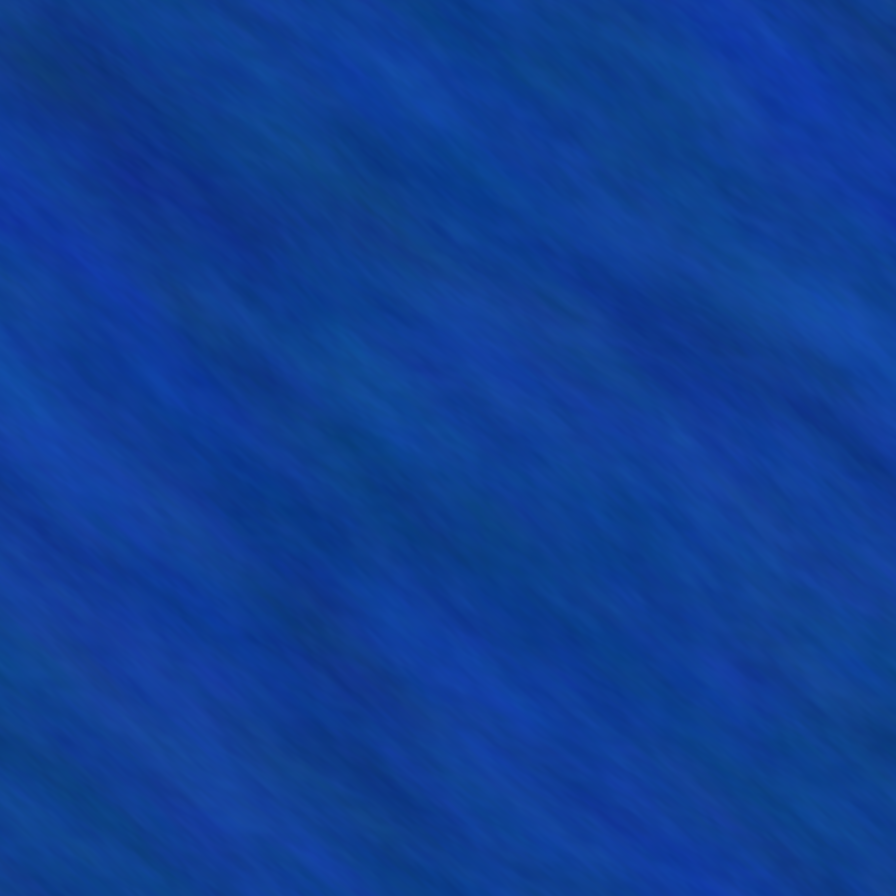
A three.js fragment shader for this texture:

```glsl
// Deep blue brushed cloth: soft diagonal streaks with drifting teal and indigo tints, tiling.
#define BASE_COLOR vec3(0.060, 0.243, 0.588)
#define LIGHT_SHIFT vec3(0.014, 0.028, 0.058)
#define TEAL_SHIFT vec3(-0.002, 0.023, -0.022)
#define RED_SHIFT vec3(0.017, 0.001, 0.002)
#define STREAK_CELLS vec2(3.0, 5.0)
#define WARP_CELLS vec2(4.0, 4.0)
#define WARP_AMOUNT 0.012
#define OCTAVES 6
#define FIRST_AMPLITUDE 0.74
#define PERSISTENCE 0.78

varying vec2 vUv;

// Three random values in 0..1 for a lattice point
vec3 hash3(vec2 p) {
  vec3 q = fract(p.xyx * vec3(0.1031, 0.1030, 0.0973));
  q += dot(q, q.yxz + 33.33);
  return fract((q.xxy + q.yzz) * q.zyx);
}

// Lattice value that repeats after a whole number of cells
vec3 latticeValue(vec2 cell, vec2 period, float seed) {
  vec2 wrapped = floor(mod(cell + 0.5, period));
  return hash3(wrapped + seed) * 2.0 - 1.0;
}

// Three independent wrapping value noises in -1..1
vec3 wrapNoise(vec2 p, vec2 period, float seed) {
  vec2 cell = floor(p);
  vec2 f = p - cell;
  vec2 w = f * f * f * (f * (f * 6.0 - 15.0) + 10.0);
  vec3 a = latticeValue(cell, period, seed);
  vec3 b = latticeValue(cell + vec2(1.0, 0.0), period, seed);
  vec3 c = latticeValue(cell + vec2(0.0, 1.0), period, seed);
  vec3 d = latticeValue(cell + vec2(1.0, 1.0), period, seed);
  return mix(mix(a, b, w.x), mix(c, d, w.x), w.y);
}

// Layered streaks; the whole-number shear slants them and keeps the tiling
vec3 streaks(vec2 uv) {
  vec2 sheared = vec2(uv.y, uv.x + uv.y);
  vec2 cells = STREAK_CELLS;
  vec3 sum = vec3(0.0);
  float amplitude = FIRST_AMPLITUDE;
  float seed = 17.0;
  for (int i = 0; i < OCTAVES; i++) {
    vec2 offset = hash3(vec2(seed, 5.0)).xy;
    sum += amplitude * wrapNoise((sheared + offset) * cells, cells, seed);
    cells *= 2.0;
    amplitude *= PERSISTENCE;
    seed += 131.0;
  }
  return sum;
}

void main() {
  // Gentle bending of the streak direction
  vec2 bend = wrapNoise(vUv * WARP_CELLS, WARP_CELLS, 71.0).xy;
  vec3 field = streaks(vUv + WARP_AMOUNT * bend);

  // Brightness, teal-indigo drift and a faint red tint
  vec3 color = BASE_COLOR;
  color += LIGHT_SHIFT * field.x;
  color += TEAL_SHIFT * field.y;
  color += RED_SHIFT * field.z;
  gl_FragColor = vec4(clamp(color, 0.0, 1.0), 1.0);
}
```
